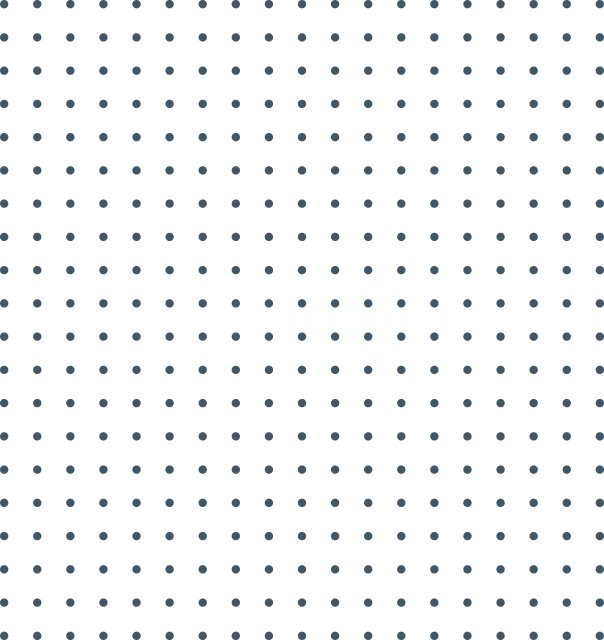
A WebGL 2 fragment shader for this pattern:

```glsl
#version 300 es
precision highp float;

uniform vec2 u_resolution;
out vec4 fragColor;

const vec3 PAPER = vec3(1.0);
const vec3 SLATE = vec3(0.26, 0.34, 0.40);
const vec2 DOT_COUNT = vec2(19.0, 20.0);
const float DOT_RADIUS = 0.0065; // fraction of canvas height

// Signed distance to the nearest dot; the outer dots touch the canvas edges
float dotGrid(vec2 p, vec2 canvas, vec2 count, float radius) {
    vec2 pitch = (canvas - 2.0 * radius) / (count - 1.0);
    vec2 cell = clamp(round((p - radius) / pitch), vec2(0.0), count - 1.0);
    return length(p - radius - cell * pitch) - radius;
}

// Antialiased coverage, one pixel wide
float coverage(float dist, float pixel) {
    return clamp(0.5 - dist / pixel, 0.0, 1.0);
}

void main() {
    float pixel = 1.0 / u_resolution.y;
    vec2 canvas = u_resolution * pixel;
    vec2 p = gl_FragCoord.xy * pixel;

    float dist = dotGrid(p, canvas, DOT_COUNT, DOT_RADIUS);
    fragColor = vec4(mix(PAPER, SLATE, coverage(dist, pixel)), 1.0);
}
```
